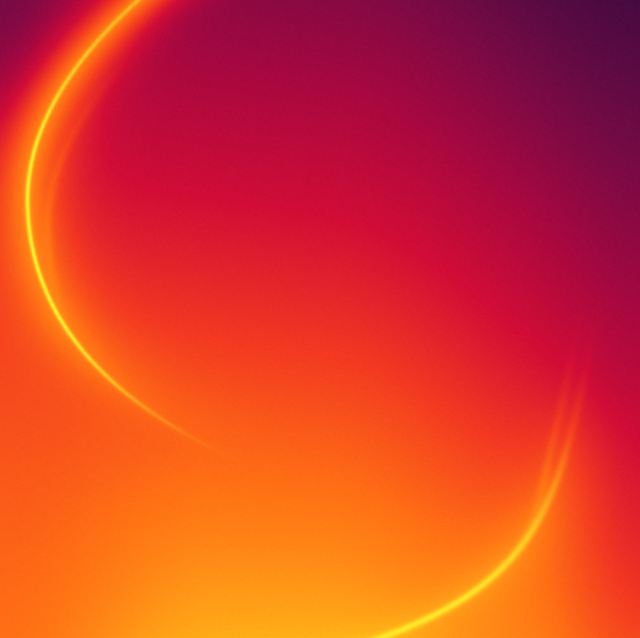
Write a WebGL 1 fragment shader that draws this background.

```glsl
precision highp float;
// A warm diagonal-leaning gradient crossed by two glowing curved filaments.
// A scalar "heat" field is shaped by falloffs and by glow around each curve,
// then mapped through a colour ramp; thin bright cores are laid on top.

uniform vec2 u_resolution;

#define HEAT_BASE 6.1
#define HEAT_SLOPE 4.7
#define GLOW_HEAT 5.0
#define GLOW_WIDTH 0.065
#define HALO_WIDTH 0.018
#define LEFT_CORE 0.0036
#define RIGHT_CORE 0.0060
#define ECHO_WIDTH 0.0075
#define GRAIN 0.012
#define CORE_COLOR vec3(1.0, 0.95, 0.17)

float hash(vec2 p) {
  return fract(sin(dot(p, vec2(12.9898, 78.233))) * 43758.5453);
}

float bell(float d, float width) {
  return exp(-d * d / (width * width));
}

// Colour ramp from cool violet (0) to golden orange (7)
vec3 heatColor(float h) {
  vec3 c = vec3(0.27, 0.04, 0.25);
  c = mix(c, vec3(0.45, 0.04, 0.27), clamp(h, 0.0, 1.0));
  c = mix(c, vec3(0.65, 0.03, 0.25), clamp(h - 1.0, 0.0, 1.0));
  c = mix(c, vec3(0.82, 0.05, 0.21), clamp(h - 2.0, 0.0, 1.0));
  c = mix(c, vec3(0.95, 0.22, 0.13), clamp(h - 3.0, 0.0, 1.0));
  c = mix(c, vec3(1.00, 0.43, 0.08), clamp(h - 4.0, 0.0, 1.0));
  c = mix(c, vec3(1.00, 0.61, 0.09), clamp(h - 5.0, 0.0, 1.0));
  return mix(c, vec3(1.00, 0.74, 0.09), clamp(h - 6.0, 0.0, 1.0));
}

// Signed distance to a bow opening to the right, steeper towards its lower end
float bowDistance(vec2 p, vec2 vertex) {
  float t = p.y - vertex.y;
  float t2 = t * t;
  vec2 k = t > 0.0 ? vec2(1.76, 0.0) : vec2(1.352, 3.7);
  float slope = 2.0 * k.x * t + 4.0 * k.y * t2 * t;
  return (p.x - vertex.x - k.x * t2 - k.y * t2 * t2) / sqrt(1.0 + slope * slope);
}

// Signed distance to a sweep that rises from the bottom and straightens
float sweepDistance(vec2 p, float shift) {
  float bend = 0.254 * exp(-p.y / 0.097);
  float slope = 0.17 + bend / 0.097;
  return (p.x - 0.85 - 0.17 * p.y + bend + shift) / sqrt(1.0 + slope * slope);
}

// Background heat: vertical gradient with cooler sides and corners
float baseHeat(vec2 p) {
  float low = 1.0 - p.y;
  float h = HEAT_BASE - HEAT_SLOPE * p.y;
  h -= 1.4 * smoothstep(0.5, 1.05, p.x);
  h -= 0.6 * smoothstep(0.82, 1.0, p.x) * low;
  h += 0.7 * max(0.52 - p.x, 0.0) * smoothstep(0.0, 0.6, p.y);
  h -= 1.1 * (1.0 - smoothstep(0.0, 0.35, p.x)) * low * low * low;
  h -= 0.7 * (1.0 - smoothstep(0.0, 0.15, p.x)) * smoothstep(0.6, 0.9, p.y);
  return h + 0.4 * exp(-p.y / 0.09) * bell(p.x - 0.42, 0.25);
}

void main() {
  vec2 p = gl_FragCoord.xy / u_resolution.y;
  float pixel = 0.8 / u_resolution.y;
  float heat = baseHeat(p);

  // Left bow: wide glow, halo and a faint echo inside it
  float bow = bowDistance(p, vec2(0.0432, 0.686));
  float echo = bowDistance(p, vec2(0.075, 0.64));
  float upper = smoothstep(0.7, 1.0, p.y);
  float bowFade = smoothstep(0.265, 0.52, p.y) * (1.0 - 0.5 * upper);
  float bowGlow = exp(-pow(abs(bow) / mix(GLOW_WIDTH, 0.045, upper), 1.5));
  heat = mix(heat, max(heat, GLOW_HEAT), bowGlow * smoothstep(0.22, 0.5, p.y));
  heat += 0.7 * exp(-abs(bow) / HALO_WIDTH) * bowFade;
  float echoFade = smoothstep(0.46, 0.62, p.y) * (1.0 - smoothstep(0.72, 0.98, p.y));
  heat += 0.35 * bell(echo, ECHO_WIDTH) * echoFade;

  // Right sweep: glow near the bottom, two strands parting as they rise
  float sweep = sweepDistance(p, 0.0);
  float strand = sweepDistance(p, 0.026 * smoothstep(0.1, 0.32, p.y));
  float sweepFade = 1.0 - smoothstep(0.03, 0.34, p.y);
  float tailFade = 1.0 - smoothstep(0.25, 0.57, p.y);
  float sweepGlow = exp(-pow(abs(sweep) / 0.075, 1.4));
  heat = mix(heat, max(heat, 5.6), 0.75 * sweepGlow * (1.0 - smoothstep(0.0, 0.45, p.y)));
  heat += 0.25 * exp(-abs(sweep + 0.012) / 0.04) * tailFade;
  heat += 0.5 * exp(-abs(sweep) / HALO_WIDTH) * sweepFade;
  float strands = bell(sweep, ECHO_WIDTH) + bell(strand, ECHO_WIDTH);
  heat += 0.42 * strands * tailFade * smoothstep(0.08, 0.25, p.y);

  // Bright cores and fine grain
  vec3 color = heatColor(heat);
  color = mix(color, CORE_COLOR, bell(bow, max(LEFT_CORE, pixel)) * bowFade);
  color = mix(color, CORE_COLOR, 0.85 * bell(sweep, max(RIGHT_CORE, pixel)) * sweepFade);
  color += GRAIN * (hash(floor(p * 512.0)) - 0.5);
  gl_FragColor = vec4(color, 1.0);
}
```
